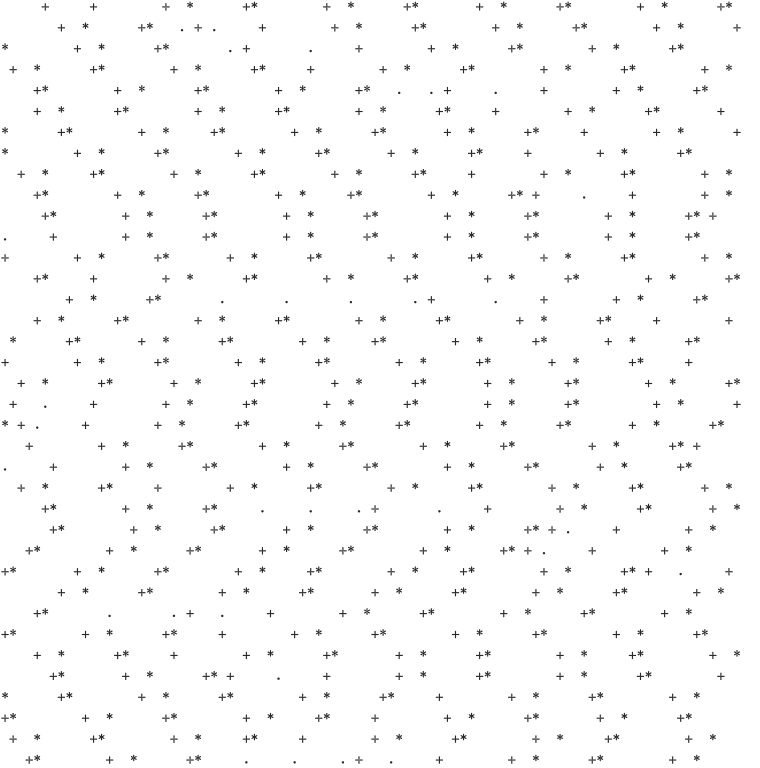
This pattern is drawn by a Shadertoy shader. Its source:

```glsl
// Wrapped line of typed plus, star and dot marks in a drifting rhythm on white paper.

// Layout, in units of canvas height
const vec2 PITCH = vec2(0.010473, 0.02724);   // character cell
const vec2 FIRST_CELL = vec2(0.0066, 0.0090); // centre of the top left cell
const int COLUMNS = 92;
const int ROWS = 37;

// Glyph shapes
const float HALF_STROKE = 0.00076;
const float PLUS_REACH = 0.0040;
const float STAR_REACH = 0.0034;
const float STAR_RAISE = 0.0027;
const float DOT_RADIUS = 0.0015;
const float DOT_DROP = 0.0030;

// Rhythm, in characters
const int FIRST_PHRASE = 20;
const int MAX_PHRASES = 44;
const int REST = 9;              // from the closing plus to the next phrase
const float BEAT_MIN = 9.6;
const float BEAT_MAX = 10.1;
const float LONG_SHARE = 0.55;   // phrases of five pairs rather than four
const float DOTTED_SHARE = 0.45; // phrases that end in a dotted run
const int SEED = 7;

const vec3 PAPER = vec3(1.0);
const vec3 INK = vec3(0.16);
const float PI = 3.14159265;

const int BLANK = 0;
const int PLUS = 1;
const int STAR = 2;
const int DOT = 3;

float hash(int n, int salt) {
    uint h = uint(n * 31 + salt * 1009 + SEED) * 0x9e3779b9u;
    h = (h ^ (h >> 16)) * 0x7feb352du;
    h = (h ^ (h >> 15)) * 0x846ca68bu;
    h ^= h >> 16;
    return float(h & 0xffffu) / 65536.0;
}

// Mark at offset k of phrase n; phraseLength receives the phrase's size.
int phraseGlyph(int n, int k, out int phraseLength) {
    int beats = hash(n, 1) < LONG_SHARE ? 10 : 8;
    float beat = mix(BEAT_MIN, BEAT_MAX, hash(n, 2));
    int last = int(floor(float(beats - 1) * beat + 0.5));

    // Closing run: leading dots, a plus, one dot, a closing plus
    bool dotted = hash(n, 3) < DOTTED_SHARE;
    int dots = int(4.5 * pow(hash(n, 4), 2.0));
    int gap = 2 + 2 * int(4.0 * hash(n, 5));
    int echo = 2 + 2 * int(4.0 * hash(n, 6));
    int turn = last + 3 + dots * gap;
    int closing = dotted ? turn + echo + 6 : last + 7;
    phraseLength = closing + REST;

    if (k == closing) return PLUS;
    if (dotted) {
        if (k == turn) return PLUS;
        if (k == turn + echo) return DOT;
        int back = turn - 2 - k;
        if (back >= 0 && back < dots * gap && back % gap == 0) return DOT;
    }

    // Steady beats: the star trails its plus by three, then by one
    int j = int((float(k) + 0.5) / beat);
    if (j >= beats) return BLANK;
    int offset = k - int(floor(float(j) * beat + 0.5));
    if (offset == 0) return PLUS;
    return offset == (j % 2 == 0 ? 3 : 1) ? STAR : BLANK;
}

// Walk the phrases up to the one that holds this character.
int glyphAt(int index) {
    int start = FIRST_PHRASE;
    if (index == start - REST || index == start - REST - 6) return PLUS;
    if (index < start) return BLANK;
    for (int n = 0; n < MAX_PHRASES; n++) {
        int phraseLength;
        int glyph = phraseGlyph(n, index - start, phraseLength);
        if (index < start + phraseLength) return glyph;
        start += phraseLength;
    }
    return BLANK;
}

// Distance to a stroke through the centre at the given angle
float stroke(vec2 p, float angle, float reach) {
    vec2 along = vec2(cos(angle), sin(angle));
    vec2 q = abs(vec2(dot(p, along), dot(p, vec2(-along.y, along.x))));
    return length(vec2(max(q.x - reach, 0.0), q.y)) - HALF_STROKE;
}

float glyphDistance(int glyph, vec2 p) {
    if (glyph == DOT) return length(p + vec2(0.0, DOT_DROP)) - DOT_RADIUS;
    if (glyph == PLUS) return min(stroke(p, 0.0, PLUS_REACH), stroke(p, PI / 2.0, PLUS_REACH));
    float d = 1.0;
    if (glyph == STAR)
        for (int i = 0; i < 3; i++)
            d = min(d, stroke(p - vec2(0.0, STAR_RAISE), PI / 2.0 + float(i) * PI / 3.0, STAR_REACH));
    return d;
}

void mainImage(out vec4 fragColor, in vec2 fragCoord) {
    float pixel = 1.0 / iResolution.y;
    vec2 page = vec2(fragCoord.x, iResolution.y - fragCoord.y) * pixel - FIRST_CELL;
    vec2 cell = floor(page / PITCH + 0.5);
    vec2 p = (page - cell * PITCH) * vec2(1.0, -1.0);

    int column = int(cell.x), row = int(cell.y);
    bool onPage = column >= 0 && column < COLUMNS && row >= 0 && row < ROWS;
    int glyph = onPage ? glyphAt(row * COLUMNS + column) : BLANK;

    float coverage = clamp(0.5 - glyphDistance(glyph, p) / pixel, 0.0, 1.0);
    fragColor = vec4(mix(PAPER, INK, coverage), 1.0);
}
```
